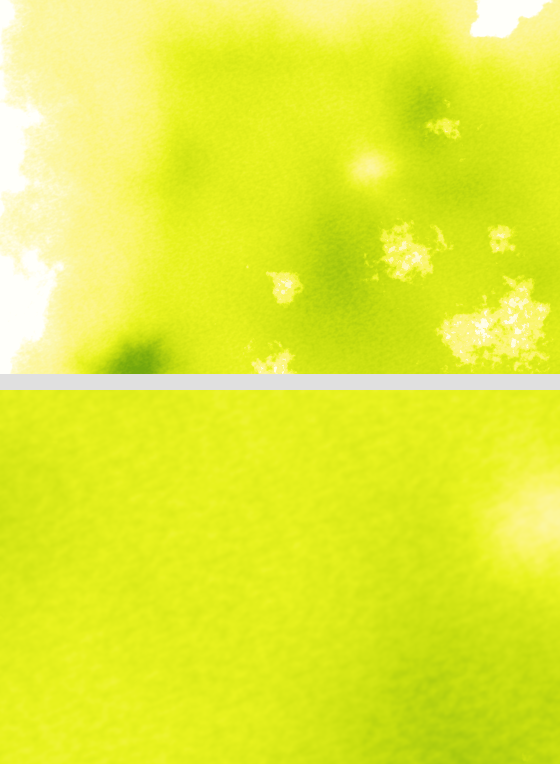
Top: the whole. Bottom: its middle third, enlarged.
This background is drawn by a WebGL 1 fragment shader. Its source:

```glsl
precision highp float;
// Wet yellow-lime watercolour wash with pale granulated blooms on grainy paper.

uniform vec2 u_resolution;

#define PAPER vec3(1.0, 1.0, 0.98)
#define CREAM vec3(1.0, 0.99, 0.88)
#define STRAW vec3(0.99, 0.97, 0.69)
#define BUTTER vec3(0.99, 0.96, 0.55)
#define LEMON vec3(0.97, 0.96, 0.35)
#define YELLOW vec3(0.91, 0.95, 0.12)
#define LIME vec3(0.78, 0.87, 0.06)
#define LEAF vec3(0.46, 0.66, 0.05)
#define WARP 0.13
#define GRAIN 0.075
#define BLOOM_LIFT 0.36
#define SPECK_LIFT 0.30

vec2 gradientAt(vec2 cell) {
  vec3 h = fract(vec3(cell.xyx) * vec3(0.1031, 0.103, 0.0973));
  h += dot(h, h.yzx + 33.33);
  float angle = 6.2832 * fract((h.x + h.y) * h.z);
  return vec2(cos(angle), sin(angle));
}

float gradientNoise(vec2 p) {
  vec2 i = floor(p);
  vec2 f = p - i;
  vec2 u = f * f * f * (f * (f * 6.0 - 15.0) + 10.0);
  vec2 e = vec2(1.0, 0.0);
  float low = mix(dot(gradientAt(i), f), dot(gradientAt(i + e), f - e), u.x);
  float high = mix(dot(gradientAt(i + e.yx), f - e.yx),
                   dot(gradientAt(i + 1.0), f - 1.0), u.x);
  return mix(low, high, u.y);
}

float fbm(vec2 p) {
  float sum = 0.0;
  float gain = 0.6;
  for (int octave = 0; octave < 4; octave++) {
    sum += gain * gradientNoise(p);
    p = mat2(1.6, 1.2, -1.2, 1.6) * p + 17.3;
    gain *= 0.55;
  }
  return sum;
}

// Soft round patch, one at its centre.
float pool(vec2 p, vec2 centre, float radius) {
  vec2 d = (p - centre) / radius;
  return exp(-dot(d, d));
}

float ramp(float a, float b, float x) {
  return clamp((x - a) / (b - a), 0.0, 1.0);
}

vec3 pigment(float t) {
  vec3 c = mix(PAPER, CREAM, ramp(0.0, 0.1, t));
  c = mix(c, STRAW, ramp(0.1, 0.22, t));
  c = mix(c, BUTTER, ramp(0.22, 0.35, t));
  c = mix(c, LEMON, ramp(0.35, 0.5, t));
  c = mix(c, YELLOW, ramp(0.5, 0.67, t));
  c = mix(c, LIME, ramp(0.67, 0.92, t));
  return mix(c, LEAF, ramp(0.92, 1.3, t));
}

void main() {
  vec2 p = gl_FragCoord.xy / u_resolution.y;
  vec2 q = p + WARP * vec2(fbm(p * 3.0), fbm(p * 3.0 + 41.0));
  float rough = fbm(p * 19.0 + 7.0);
  float fine = fbm(p * 55.0 + 23.0);
  float cloud = fbm(p * 3.2 + 11.0);

  // Broad wash: pale on the left and along the top.
  float body = smoothstep(0.0, 0.24, q.x - 0.2 - 0.14 * q.y);
  body *= smoothstep(1.04, 0.82, q.y + 0.1 * smoothstep(1.1, 1.5, q.x));
  float density = 0.33 + 0.34 * body + 0.16 * cloud;

  // Deeper pools of wet pigment.
  density += 0.32 * pool(q, vec2(1.13, 0.75), 0.10);
  density += 0.24 * pool(q, vec2(1.24, 0.53), 0.17);
  density += 0.27 * pool(q, vec2(0.88, 0.32), 0.15);
  density += 0.22 * pool(q, vec2(1.00, 0.10), 0.26);
  density += 0.13 * pool(q, vec2(0.64, 0.86), 0.15);
  density += 0.14 * pool(q, vec2(0.47, 0.55), 0.13);
  density += 0.75 * pool(q, vec2(0.34, 0.01), 0.09);
  density += 0.20 * pool(q, vec2(1.45, 0.20), 0.16);

  // Pale blooms with crumbling edges, mostly lower right.
  float bloom = pool(q, vec2(0.75, 0.25), 0.06);
  bloom += pool(q, vec2(1.08, 0.34), 0.08);
  bloom += pool(q, vec2(1.40, 0.13), 0.11);
  bloom += pool(q, vec2(1.22, 0.07), 0.09);
  bloom += 0.7 * pool(q, vec2(1.34, 0.36), 0.08);
  bloom += 0.6 * pool(q, vec2(1.21, 0.69), 0.06);
  bloom += 0.8 * pool(q, vec2(0.76, 0.01), 0.09);
  float field = 0.8 * bloom + 0.7 * rough + 0.35 * fine;
  density -= BLOOM_LIFT * smoothstep(0.35, 0.62, field);
  density -= SPECK_LIFT * smoothstep(0.72, 0.86, field + 0.3 * fine);
  density -= 0.45 * pool(q, vec2(1.01, 0.53), 0.065);

  // Bare paper at the left edge and the upper right.
  float bare = 0.09 - p.x + 0.3 * cloud + 0.06 * rough;
  density -= 0.22 * smoothstep(-0.1, 0.08, bare);
  density -= 0.2 * smoothstep(0.04, 0.08, bare);
  float corner = pool(q, vec2(1.36, 1.0), 0.09) + 0.5 * rough;
  density -= 0.4 * smoothstep(0.4, 0.65, corner);

  // Paper tooth, slightly stretched along a slant.
  vec2 slant = mat2(0.9, -0.4, 0.4, 0.9) * p;
  float tooth = gradientNoise(slant * vec2(75.0, 115.0));
  tooth += 0.6 * gradientNoise(slant * vec2(150.0, 190.0) + 5.0);
  density += GRAIN * tooth + 0.04 * fine;

  gl_FragColor = vec4(pigment(density), 1.0);
}
```
